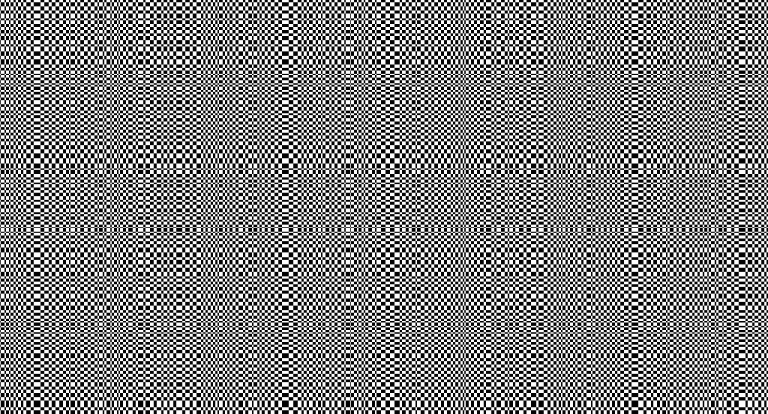
This pattern is drawn by a Shadertoy shader. Its source:

```glsl
float hash(float n) {
    return fract(sin(n * 12.9898) * 43758.547);
}

// Alternating +1 / -1 bands of uneven width along one axis
float bands(float x, float phase, float seed) {
    // Layered sines swell and squeeze the pitch
    float t = 250.0 * x - 1.2 * sin(41.0 * (x - phase)) + 0.5 * sin(97.0 * x + seed);
    float cell = floor(t);
    // One jittered edge per cell
    float edge = mix(0.2, 0.8, hash(cell + seed));
    return 1.0 - 2.0 * mod(cell + step(edge, fract(t)), 2.0);
}

void mainImage(out vec4 fragColor, in vec2 fragCoord) {
    const int SAMPLES = 8;
    vec2 lattice = vec2(1024.0, 2048.0);
    vec2 coverage = vec2(0.0);

    // Box filter each axis separately; the checker is their product
    for (int k = 0; k < SAMPLES; k++) {
        float offset = (float(k) + 0.5) / float(SAMPLES) - 0.5;
        vec2 p = (fragCoord + offset) / iResolution.x;
        // Edges sit on a fine lattice
        p = (floor(p * lattice) + 0.5) / lattice;
        coverage += vec2(bands(p.x, 0.065, 17.0), bands(p.y, 0.03, 71.0));
    }
    coverage /= float(SAMPLES);

    float checker = 0.5 + 0.5 * coverage.x * coverage.y;
    fragColor = vec4(vec3(mix(0.01, 0.99, checker)), 1.0);
}
```
